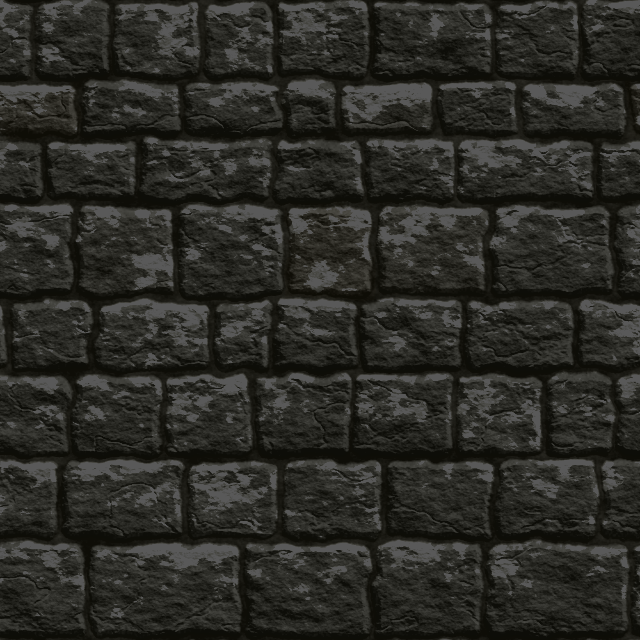
A three.js fragment shader for this texture:

```glsl
// Dark, rough-hewn stone wall: eight uneven courses with pale, flaking wear.
varying vec2 vUv;

float hash(vec2 p) {
  vec3 q = fract(vec3(p.xyx) * 0.1031);
  q += dot(q, q.yzx + 33.33);
  return fract((q.x + q.y) * q.z);
}

float noise(vec2 p) {
  vec2 i = floor(p), f = fract(p);
  f = f * f * (3.0 - 2.0 * f);
  return mix(mix(hash(i), hash(i + vec2(1.0, 0.0)), f.x),
             mix(hash(i + vec2(0.0, 1.0)), hash(i + vec2(1.0)), f.x), f.y);
}

float fbm(vec2 p) {
  float sum = 0.0, weight = 0.5;
  for (int i = 0; i < 5; i++) {
    sum += weight * noise(p);
    p = mat2(1.6, 1.2, -1.2, 1.6) * p + 17.3;
    weight *= 0.5;
  }
  return sum / 0.97;
}

// Vertical joint position, in stone widths from the first joint of a course
float jointAt(float k, float row, float count) {
  float inner = step(0.5, mod(k, count));
  return k + inner * 0.5 * (hash(vec2(k, row * 5.0 + 2.0)) - 0.5);
}

// Returns edge distance, height within the stone (-1 to 1), stone id, relief
vec4 stoneAt(vec2 p) {
  vec2 warp = vec2(fbm(p * 26.0 + 40.0), fbm(p * 26.0 + 90.0)) - 0.5;
  vec2 q = fract(p + 0.02 * warp);

  // Each course: top edge, number of stones, first joint
  vec3 courses[8];
  courses[0] = vec3(0.155, 5.0, 0.137);
  courses[1] = vec3(0.284, 6.0, 0.094);
  courses[2] = vec3(0.417, 7.0, 0.111);
  courses[3] = vec3(0.533, 7.0, 0.013);
  courses[4] = vec3(0.682, 6.0, 0.115);
  courses[5] = vec3(0.784, 6.0, 0.069);
  courses[6] = vec3(0.875, 7.0, 0.128);
  courses[7] = vec3(1.0, 7.0, 0.172);
  vec3 course = courses[0];
  float bottom = 0.0, row = 0.0;
  for (int i = 0; i < 8; i++) {
    course = courses[i];
    if (q.y < course.x) break;
    bottom = course.x;
    row += 1.0;
  }

  // Stone between two jittered joints
  float count = course.y;
  float u = fract(q.x - course.z) * count;
  float k = floor(u);
  if (u < jointAt(k, row, count)) k -= 1.0;
  else if (u >= jointAt(k + 1.0, row, count)) k += 1.0;
  float left = jointAt(k, row, count), right = jointAt(k + 1.0, row, count);
  float id = hash(vec2(mod(k, count) + 3.0, row + 11.0));

  // Rounded block
  vec2 local = vec2((u - 0.5 * (left + right)) / count, q.y - 0.5 * (bottom + course.x));
  vec2 size = 0.5 * vec2((right - left) / count, course.x - bottom) - 0.0035 - 0.003 * id;
  vec2 e = abs(local) - size + 0.012;
  float d = length(max(e, 0.0)) + min(max(e.x, e.y), 0.0) - 0.012;

  // Chiselled face: broad facets, broken ledges and a fine crust
  float face = 1.0 - smoothstep(-0.01, 0.003, d);
  float chips = fbm(p * vec2(17.0, 24.0) + id * 70.0);
  float ledge = 1.0 - smoothstep(0.0, 0.04, abs(fbm(p * vec2(10.0, 15.0) + id * 31.0) - 0.5));
  float crust = fbm(p * vec2(60.0, 85.0) + 8.0);
  float relief = face * (0.0035 + 0.03 * chips - 0.004 * ledge + 0.006 * crust)
    + 0.003 * crust;
  return vec4(d, local.y / size.y, id, relief);
}

void main() {
  vec2 p = vUv;
  vec4 stone = stoneAt(p);
  float light = (stone.w - stoneAt(p + vec2(0.0006, 0.0016)).w) / 0.0016;
  light = clamp(light, -1.0, 1.0);

  // Pale wear flakes off in sharp patches, mostly towards the top
  float grain = fbm(p * vec2(50.0, 75.0) + 5.0);
  float patches = fbm(p * 14.0 + 60.0) - 0.5;
  float wear = smoothstep(-0.01, 0.08, grain - 0.66 + 0.16 * stone.y
    + 0.65 * patches + 0.09 * light + 0.14 * (stone.z - 0.5));

  float speckle = noise(p * 360.0) - 0.5;
  float tone = 0.165 + 0.09 * light + 0.13 * wear + 0.05 * patches
    + 0.1 * (grain - 0.5) + 0.02 * stone.y + 0.03 * (stone.z - 0.5) + 0.05 * speckle;

  // Mortar grades out of ragged shadow at the foot of the stones
  float mortar = smoothstep(-0.003, 0.002, stone.x);
  float mortarTone = 0.095 + 0.05 * light + 0.12 * (grain - 0.5)
    + 0.12 * patches + 0.03 * speckle;
  float contact = 1.0 - smoothstep(0.0, 0.006, abs(stone.x - 0.001));
  tone = mix(tone, mortarTone, mortar);
  tone -= contact * (0.025 - 0.02 * stone.y) * smoothstep(0.3, 0.6, grain);
  tone = clamp(tone, 0.05, 0.35);

  // Warm shadows, neutral highlights, a few browner stones
  vec3 color = vec3(tone, tone, tone - 0.02 * (1.0 - smoothstep(0.27, 0.35, tone)));
  float brown = max(0.5 * mortar, smoothstep(0.86, 0.92, stone.z) * (1.0 - wear));
  color += brown * vec3(0.006, 0.0, -0.006);
  gl_FragColor = vec4(color, 1.0);
}
```
